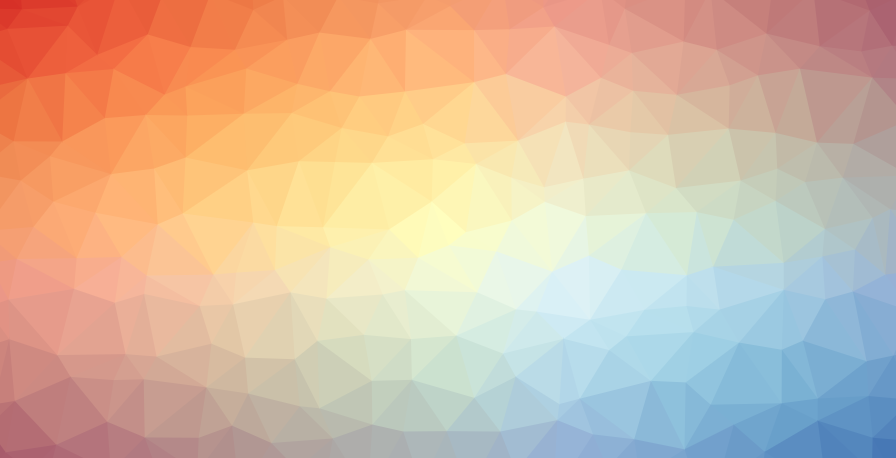
This background is drawn by a WebGL 1 fragment shader. Its source:

```glsl
precision highp float;
// Low-poly background: a jittered grid of nodes is split into flat triangles.
// Each triangle takes its colour at its centroid, blending one red-yellow-blue
// ramp read across with the same ramp read downwards, in a Lab-like space.

uniform vec2 u_resolution;

const float CELL = 0.096;   // grid spacing, in canvas heights
const float JITTER = 0.74;  // node scatter, in cells (keep below 1)
const float ACROSS = 0.5;   // share of the horizontal ramp in the blend

const vec3 RED = vec3(0.843, 0.188, 0.153);
const vec3 VERMILION = vec3(0.957, 0.427, 0.263);
const vec3 ORANGE = vec3(0.992, 0.682, 0.380);
const vec3 SAND = vec3(0.996, 0.878, 0.565);
const vec3 CREAM = vec3(1.000, 1.000, 0.749);
const vec3 ICE = vec3(0.878, 0.953, 0.973);
const vec3 SKY = vec3(0.671, 0.851, 0.914);
const vec3 AZURE = vec3(0.455, 0.678, 0.820);
const vec3 BLUE = vec3(0.271, 0.459, 0.706);

const mat3 RGB_TO_XYZ = mat3(0.4124, 0.2126, 0.0193,
                             0.3576, 0.7152, 0.1192,
                             0.1805, 0.0722, 0.9505);
const mat3 XYZ_TO_RGB = mat3(3.2406, -0.9689, 0.0557,
                             -1.5372, 1.8758, -0.2040,
                             -0.4986, 0.0415, 1.0570);

vec2 hash2(vec2 p) {
  return fract(sin(vec2(dot(p, vec2(127.1, 311.7)),
                        dot(p, vec2(269.5, 183.3)))) * 43758.5);
}

float cross2(vec2 a, vec2 b) { return a.x * b.y - a.y * b.x; }

// Colour ramp over nine even stops
vec3 ramp(float t) {
  float s = clamp(t, 0.0, 1.0) * 8.0;
  vec3 c = mix(RED, VERMILION, clamp(s, 0.0, 1.0));
  c = mix(c, ORANGE, clamp(s - 1.0, 0.0, 1.0));
  c = mix(c, SAND, clamp(s - 2.0, 0.0, 1.0));
  c = mix(c, CREAM, clamp(s - 3.0, 0.0, 1.0));
  c = mix(c, ICE, clamp(s - 4.0, 0.0, 1.0));
  c = mix(c, SKY, clamp(s - 5.0, 0.0, 1.0));
  c = mix(c, AZURE, clamp(s - 6.0, 0.0, 1.0));
  return mix(c, BLUE, clamp(s - 7.0, 0.0, 1.0));
}

// Cube roots of XYZ: blending here equals blending in Lab
vec3 toPerceptual(vec3 rgb) {
  return pow(RGB_TO_XYZ * pow(rgb, vec3(2.2)), vec3(1.0 / 3.0));
}

vec3 fromPerceptual(vec3 c) {
  return pow(clamp(XYZ_TO_RGB * (c * c * c), 0.0, 1.0), vec3(1.0 / 2.2));
}

vec3 gradientAt(vec2 uv) {
  return fromPerceptual(mix(toPerceptual(ramp(1.0 - uv.y)),
                            toPerceptual(ramp(uv.x)), ACROSS));
}

// Grid node, in cell units
vec2 node(vec2 id) { return id + 0.5 + JITTER * (hash2(id) - 0.5); }

// Signed distance to the edge a-b, positive on its left
float edge(vec2 p, vec2 a, vec2 b) {
  return cross2(b - a, p - a) / length(b - a);
}

// Flat triangle colour in rgb, smoothed coverage in alpha (premultiplied)
vec4 facet(vec2 p, vec2 a, vec2 b, vec2 c, float pixel, float aspect) {
  float inside = min(edge(p, a, b), min(edge(p, b, c), edge(p, c, a)));
  float cover = clamp(0.5 + inside / pixel, 0.0, 1.0);
  if (cover <= 0.0) return vec4(0.0);
  vec2 centroid = (a + b + c) / 3.0 * CELL;
  return vec4(gradientAt(centroid / vec2(aspect, 1.0)), 1.0) * cover;
}

void main() {
  float aspect = u_resolution.x / u_resolution.y;
  float pixel = 1.0 / (u_resolution.y * CELL);
  vec2 p = gl_FragCoord.xy * pixel;
  vec2 home = floor(p);
  vec4 sum = vec4(0.0);

  // The four quads that can reach this point
  for (int j = -1; j <= 0; j++) {
    for (int i = -1; i <= 0; i++) {
      vec2 id = home + vec2(float(i), float(j));
      vec2 a = node(id);
      vec2 b = node(id + vec2(1.0, 0.0));
      vec2 c = node(id + vec2(1.0, 1.0));
      vec2 d = node(id + vec2(0.0, 1.0));

      // Delaunay test: the sine of the summed angles at b and d
      float test = cross2(c - b, a - b) * dot(a - d, c - d)
                 + cross2(a - d, c - d) * dot(c - b, a - b);
      if (test >= 0.0) {
        sum += facet(p, a, b, c, pixel, aspect);
        sum += facet(p, a, c, d, pixel, aspect);
      } else {
        sum += facet(p, a, b, d, pixel, aspect);
        sum += facet(p, b, c, d, pixel, aspect);
      }
    }
  }
  gl_FragColor = vec4(sum.rgb / max(sum.a, 0.0001), 1.0);
}
```
